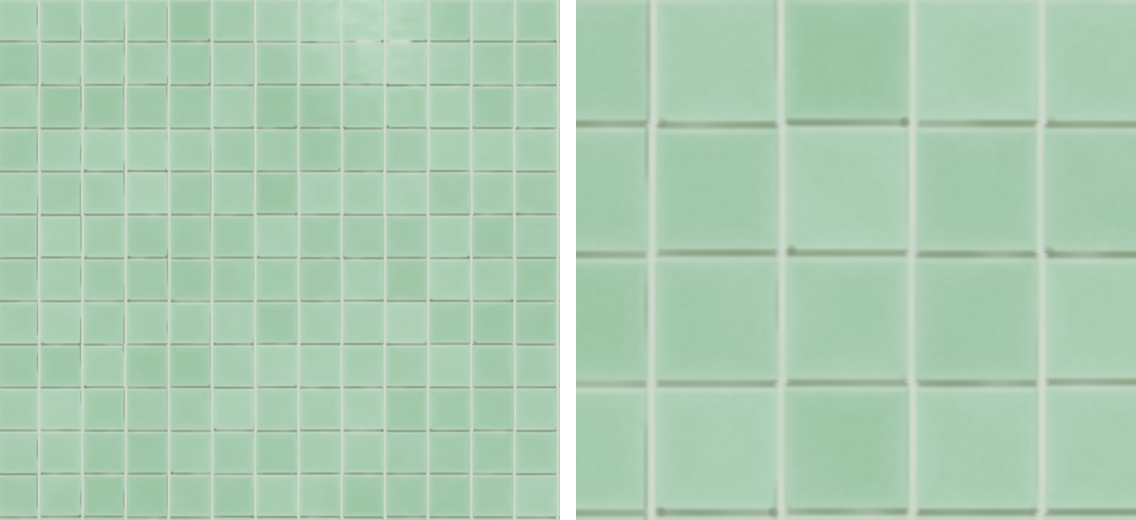
Left, the full canvas; right, a detail of the centre.
A Shadertoy shader for this texture:

```glsl
const float PITCH = 0.0831;                // tile spacing, in canvas heights
const vec2 FIRST_JOINT = vec2(0.0756, 0.0056);
const float UPRIGHT_HALF = 0.026;          // joint half widths, in tiles
const float LEVEL_HALF = 0.026;
const float SOFTNESS = 0.021;              // edge blur, in tiles
const float JOG = 0.010;                   // misalignment of joints, in tiles
const float TILE_VARIATION = 0.036;
const float REGION_VARIATION = 0.030;
const float GRAIN = 0.010;
const vec2 SHEEN_CENTER = vec2(0.71, 0.96);

const vec3 GLASS = vec3(0.632, 0.787, 0.665);
const vec3 GLASS_MILKY = vec3(0.668, 0.805, 0.706);
const vec3 RIM = vec3(0.715, 0.825, 0.738);
const vec3 PALE_GROUT = vec3(0.815, 0.855, 0.805);
const vec3 SHADOW_GROUT = vec3(0.545, 0.635, 0.525);
const vec3 DIRT = vec3(0.47, 0.53, 0.43);
const vec3 SHEEN = vec3(0.82, 0.91, 0.85);

float hash(vec2 p) {
    vec3 q = fract(p.xyx * vec3(0.1031, 0.1030, 0.0973));
    q += dot(q, q.yzx + 33.33);
    return fract((q.x + q.y) * q.z);
}

float noise(vec2 p) {
    vec2 i = floor(p), f = fract(p);
    f = f * f * (3.0 - 2.0 * f);
    return mix(mix(hash(i), hash(i + vec2(1, 0)), f.x),
               mix(hash(i + vec2(0, 1)), hash(i + vec2(1, 1)), f.x), f.y);
}

// Soft coverage of a band around zero
float band(float d, float halfWidth, float blur) {
    return 1.0 - smoothstep(halfWidth - blur, halfWidth + blur, abs(d));
}

// Clouded glass: green in the middle, milky outside, palest at the rim
vec3 tileColor(vec2 g) {
    vec2 id = floor(g), f = fract(g);
    float shade = hash(id + 17.0) - 0.5;
    float tint = hash(id + 91.0) - 0.5;
    float region = noise(g * 0.35 + 11.0) - 0.5;
    vec2 edge = min(f, 1.0 - f);
    float inset = min(edge.x, edge.y);
    float milk = 1.0 - smoothstep(0.04, 0.28, inset);
    float cloud = noise(g * 2.2 + 40.0 * hash(id + 5.0));
    vec3 col = mix(GLASS, GLASS_MILKY, clamp(0.6 * milk + 0.6 * cloud + 0.6 * tint, 0.0, 1.0));
    col = mix(col, RIM, 0.6 * (1.0 - smoothstep(0.03, 0.13, inset)));
    col += (shade * TILE_VARIATION + region * REGION_VARIATION) * vec3(1.2, 0.75, 1.1);
    return col + GRAIN * (noise(g * 22.0) - 0.5);
}

void mainImage(out vec4 fragColor, in vec2 fragCoord) {
    vec2 p = fragCoord / iResolution.y;
    vec2 g = (p - FIRST_JOINT) / PITCH;
    float blur = max(0.75 / (iResolution.y * PITCH), SOFTNESS);
    vec3 col = tileColor(g);

    // Glare on the upper tiles
    vec2 glare = (p - SHEEN_CENTER) / vec2(0.12, 0.14);
    float gloss = exp(-dot(glare, glare)) * (0.2 + 0.4 * noise(g * vec2(4.0, 6.0)));
    col = mix(col, SHEEN, gloss);

    // Signed distances to the nearest joints, shifted per tile edge
    vec2 joint = round(g);
    vec2 jog = vec2(hash(vec2(joint.x, floor(g.y)) + 61.0),
                    hash(vec2(floor(g.x), joint.y) + 83.0)) - 0.5;
    vec2 d = g - joint + 2.0 * JOG * jog;

    // Level joints: dark gap with a pale lip below
    float wear = noise(vec2(g.x * 3.0, joint.y * 7.0 + 3.0));
    float lip = band(d.y + 0.05, 0.02, blur);
    col = mix(col, PALE_GROUT, lip * (0.1 + 0.35 * wear));
    float gap = band(d.y, LEVEL_HALF, blur);
    float lit = smoothstep(0.3, 0.9, gloss * 2.5);
    vec3 gapColor = mix(SHADOW_GROUT, PALE_GROUT, max(0.4 * wear * wear, lit));
    col = mix(col, gapColor, gap);

    // Upright joints: pale grout, shadowed on the left toward the left side
    float patchy = noise(vec2(joint.x * 9.0, g.y * 2.5));
    float leftShade = smoothstep(0.3, 0.75, patchy) * mix(0.8, 0.15, smoothstep(0.2, 0.6, p.x));
    col = mix(col, SHADOW_GROUT, leftShade * band(d.x + 0.038, 0.02, blur));
    float upright = band(d.x, UPRIGHT_HALF, blur);
    col = mix(col, PALE_GROUT, upright * (0.72 + 0.28 * patchy));

    // Pale knots and specks of dirt at the crossings
    float knot = 1.0 - smoothstep(0.02, 0.075, length(d));
    col = mix(col, PALE_GROUT, 0.6 * knot);
    float pick = hash(joint + 29.0);
    vec2 speck = vec2(pick < 0.5 ? -0.06 : 0.07, 0.03 * hash(joint + 7.0));
    float dirt = 1.0 - smoothstep(0.01, 0.06, length(d - speck));
    col = mix(col, DIRT, dirt * 0.6 * smoothstep(0.35, 1.0, hash(joint + 47.0)));

    fragColor = vec4(clamp(col, 0.0, 1.0), 1.0);
}
```
